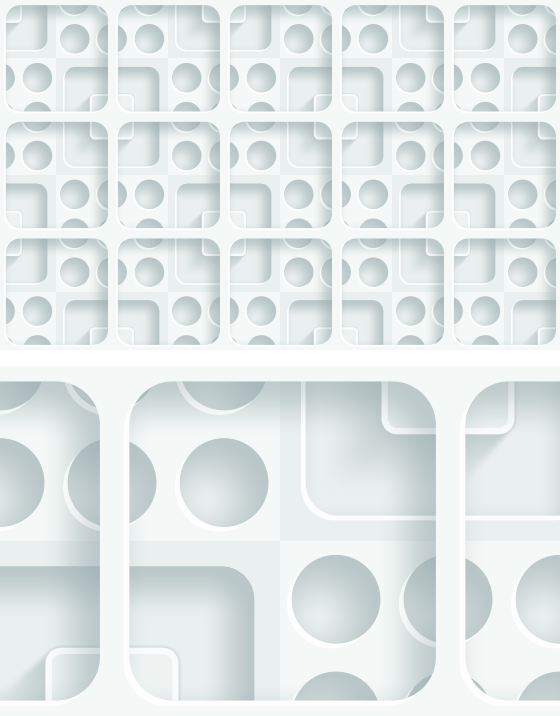
Top: the whole. Bottom: its middle third, enlarged.
A Shadertoy shader for this pattern:

```glsl
// Pale embossed relief: a 5 x 3 grid of rounded windows over a sunken plate.
// Grid corners alternate between a sunken square holding a raised block and a
// 3 x 3 cluster of round dents; offset distance fields give light from upper right.

float box(vec2 p, vec2 halfSize, float r) {
    vec2 d = abs(p) - halfSize + r;
    return length(max(d, 0.0)) + min(max(d.x, d.y), 0.0) - r;
}

// Antialiased coverage of a distance field; one grid row is one unit high
float cover(float d) {
    return clamp(0.5 - d * iResolution.y / 3.0, 0.0, 1.0);
}

float windowShape(vec2 p) { return box(p, vec2(0.438, 0.456), 0.125); }

// Sunken shape around a grid corner: large square or the nearest of nine dents
float dentShape(vec2 p, vec2 dentCentre, bool isSquare) {
    return isSquare ? box(p, vec2(0.407, 0.428), 0.095)
                    : length(p - dentCentre) - 0.127;
}

float blockShape(vec2 p) { return box(p, vec2(0.19, 0.195), 0.045); }

// Shadow of the block, swept to the lower left and fading with distance
float blockShadow(vec2 p) {
    float shade = 0.0;
    for (int i = 0; i < 28; i++) {
        float t = float(i) / 28.0;
        float d = blockShape(p + 0.15 * t);
        shade = max(shade, (1.0 - t) * (1.0 - smoothstep(-0.008, 0.012 + 0.025 * t, d)));
    }
    return shade;
}

void mainImage(out vec4 fragColor, in vec2 fragCoord) {
    vec2 p = fragCoord / iResolution.y * 3.0;
    vec2 cell = vec2(0.96, 1.0);
    vec2 id = floor(p / cell + 0.5);
    vec2 q = p - id * cell;
    vec2 w = mod(p - vec2(0.0075, 0.0), cell) - 0.5 * cell;
    bool isSquare = mod(id.x + id.y, 2.0) > 0.5;
    vec2 dent = clamp(floor(q / cell * 3.0 + 0.5), -1.0, 1.0) * cell / 3.0;

    // Sunken floor with its inner shadow
    float inDent = cover(dentShape(q, dent, isSquare));
    float offset = isSquare ? 0.055 : 0.05;
    float depth = dentShape(q + offset, dent, isSquare);
    float shade = inDent * (0.11 + 0.53 * smoothstep(isSquare ? -0.10 : -0.14, 0.06, depth));
    float shine = cover(dentShape(q + 0.013, dent, isSquare)) * (1.0 - inDent);

    // Raised block with its cast shadow and bright outline
    if (isSquare) {
        float d = blockShape(q);
        float onBlock = cover(d);
        shade = mix(max(shade, 0.11 + 0.46 * blockShadow(q)), 0.06, onBlock);
        shine = max(shine, 0.8 * cover(abs(d + 0.009) - 0.009));
    }

    // Window shadow falls on everything below the frame
    float inWindow = cover(windowShape(w));
    float frameShade = 0.58 * smoothstep(-0.11, 0.06, windowShape(w + 0.055));
    shade = 1.0 - (1.0 - shade) * (1.0 - frameShade);
    shine *= 1.0 - frameShade;

    // Frame with a lit lower-left lip
    float lip = cover(windowShape(w + 0.016)) * (1.0 - inWindow);
    shade *= inWindow;
    shine = mix(lip, shine, inWindow);

    vec3 col = mix(vec3(0.955, 0.973, 0.967), vec3(0.60, 0.67, 0.68), shade);
    fragColor = vec4(mix(col, vec3(1.0), 0.9 * shine), 1.0);
}
```
